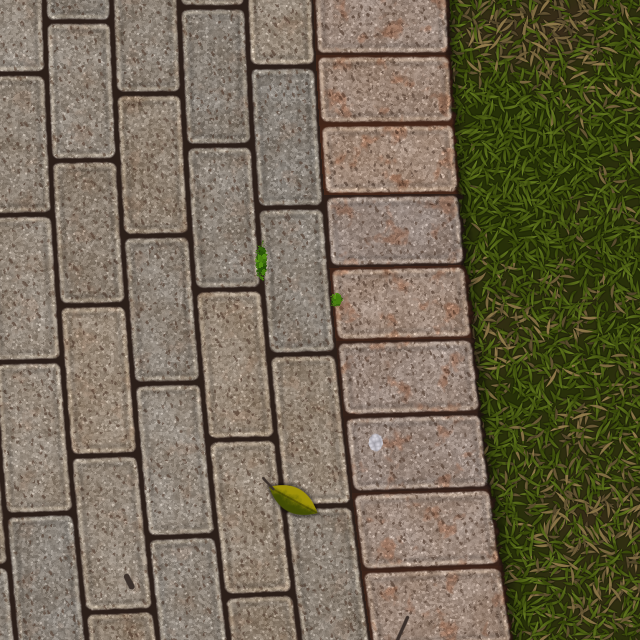
Reproduce this texture procedurally as a Shadertoy shader.

```glsl
// Concrete pavers in staggered columns, a course of sideways edging and a lawn.
// A curved grid plus rounded-box distances gives the pavers, cellular noise
// pits their surface, and layers of random strokes make the grass.
#define UNITS 768.0      // divisions of the canvas height
#define EDGE_U 376.0     // joint between columns and edging
#define LAWN_U 538.0     // border of the lawn
#define COLUMN 80.75     // column spacing
#define JOINT 2.3        // half width of a joint
#define GRAIN 0.15       // strength of the stone grain
#define BLADE_CELL 17.0  // spacing of grass strokes
#define BLADE_LAYERS 5

vec2 hash2(vec2 p) {
    p = vec2(dot(p, vec2(127.1, 311.7)), dot(p, vec2(269.5, 183.3)));
    return fract(sin(p) * 43758.55);
}

// x: distance to the nearest point, y: its random value
vec2 cellular(vec2 p) {
    vec2 best = vec2(9.0, 0.0);
    for (int n = 0; n < 9; n++) {
        vec2 id = floor(p) + vec2(n % 3 - 1, n / 3 - 1);
        float d = length(id + hash2(id) - p);
        if (d < best.x) best = vec2(d, hash2(id + 41.0).x);
    }
    return best;
}

float waves(vec2 p) {
    float sum = 0.0, amp = 0.5;
    for (int i = 0; i < 4; i++) {
        sum += amp * sin(p.x + 1.7 * sin(p.y)) * cos(p.y + 1.3 * sin(p.x));
        p = mat2(1.5, 1.1, -1.1, 1.5) * p + 2.3;
        amp *= 0.6;
    }
    return sum;
}

float bell(float x) { return exp(-x * x); }
float inside(float d, float soft) { return 1.0 - smoothstep(-soft, soft, d); }
float blob(vec2 p, vec2 c, vec2 r) { return length((p - c) / r); }

float roundBox(vec2 p, vec2 size, float r) {
    vec2 q = abs(p) - size + r;
    return length(max(q, 0.0)) + min(max(q.x, q.y), 0.0) - r;
}

float segment(vec2 p, vec2 a, vec2 b) {
    vec2 ab = b - a;
    return length(p - a - ab * clamp(dot(p - a, ab) / dot(ab, ab), 0.0, 1.0));
}

vec3 pavers(vec2 p, float u) {
    float stagger[6] = float[6](0.17, 1.30, 0.56, 1.51, 0.27, 0.95);
    bool edging = u > EDGE_U;
    float e = float(edging), c = clamp(floor((EDGE_U - u) / COLUMN), 0.0, 5.0);
    float width = edging ? LAWN_U - EDGE_U : COLUMN;
    float x = u - EDGE_U + (edging ? -0.5 * width : (c + 0.5) * COLUMN);
    // Rows grow slowly taller down the canvas
    float y = p.y + 0.045 * p.y / UNITS * (x + e * 0.5 * width);
    float row = (sqrt(6806.0 + 3.4 * (y - 66.0)) - 82.5) / 1.7;
    float height = (2.0 - e) * (82.5 + 1.7 * row);
    float k = edging ? row : (row - stagger[int(c)]) * 0.5;
    vec2 q = vec2(x, (fract(k) - 0.5) * height);
    float d = roundBox(q, 0.5 * vec2(width, height) - JOINT, 8.0) + 0.9 * waves(p * 0.11);
    vec2 tone = hash2(vec2(floor(k), c + 9.0 * e));

    // Stone: stains, grain, pits, pale chips and rust
    vec3 col = mix(vec3(0.56, 0.515, 0.465), vec3(0.61, 0.535, 0.485), e);
    col += (tone.x - 0.5) * 0.05 + (tone.y - 0.5) * vec3(0.03, 0.0, -0.03);
    col += waves(p * 0.035 + tone * 9.0) * vec3(0.05, 0.06, 0.07);
    col += (cellular(p * 0.33).y - 0.5) * GRAIN + waves(p * 0.3) * 0.07;
    vec2 pit = cellular(p * vec2(0.11, 0.085) + 0.3 * waves(p * 0.2));
    col = mix(col, vec3(0.33, 0.25, 0.20), 0.7 * inside(pit.x - 0.18, 0.1) * step(0.5, pit.y));
    vec2 chip = cellular(p * 0.13 + 37.0);
    col += 0.14 * inside(chip.x - 0.17, 0.08) * step(0.55, chip.y);
    float rust = smoothstep(0.15, 0.6, waves(p * 0.05 + 4.0)) * (0.2 + 0.5 * e);
    col *= mix(vec3(1.0), vec3(0.96, 0.78, 0.67), rust);

    // Worn pale rim, then the dark joint
    col += bell((d + 4.0) / 2.0) * (0.09 + 0.08 * waves(p * 0.08)) * vec3(1.0, 0.95, 0.8);
    col *= 1.0 - 0.13 * bell((d + 9.0) / 3.0);
    vec3 soil = mix(vec3(0.17, 0.12, 0.10), vec3(0.27, 0.15, 0.10), e * tone.y);
    return mix(col, soil, smoothstep(-2.2, 0.8, d));
}

vec3 lawn(vec2 p) {
    float dry = 0.2 + 0.35 * waves(p * 0.025 + 1.0);
    dry += 0.75 * bell(blob(p, vec2(640, 35), vec2(95, 50)));
    dry += 0.5 * bell(blob(p, vec2(600, 395), vec2(35, 45)));
    dry += 0.45 * bell(blob(p, vec2(730, 640), vec2(80, 120)));
    dry -= 0.4 * bell(blob(p, vec2(610, 200), vec2(80, 100)));
    vec3 col = mix(vec3(0.15, 0.19, 0.03), vec3(0.22, 0.17, 0.10), clamp(dry, 0.0, 1.0));
    for (int n = 0; n < BLADE_LAYERS * 9; n++) {
        float layer = float(n / 9);
        vec2 g = p / BLADE_CELL + layer * vec2(7.37, 3.61);
        vec2 id = floor(g) + vec2(n % 3 - 1, n / 3 % 3 - 1);
        vec2 r = hash2(id + layer * 19.0), s = hash2(id + 73.0), q = g - id - s;
        vec2 dir = vec2(cos(r.x * 6.28), sin(r.x * 6.28));
        float along = dot(q, dir) / (0.4 + 0.4 * r.y), taper = 1.0 - along * along;
        float d = abs(dot(q, vec2(-dir.y, dir.x)) - 0.1 * taper) - 0.1 * taper;
        float reach = inside(abs(along) - 0.95, 0.15);
        vec3 blade = mix(vec3(0.21, 0.27, 0.03), vec3(0.44, 0.53, 0.15), r.y * (0.6 + 0.4 * along));
        if (s.y < dry * 0.8) blade = vec3(0.52, 0.44, 0.27) * (0.6 + 0.5 * r.y);
        col *= 1.0 - 0.2 * reach * inside(d - 0.08, 0.08);
        col = mix(col, blade, reach * inside(d, 0.05));
    }
    return col;
}

void mainImage(out vec4 fragColor, in vec2 fragCoord) {
    vec2 p = fragCoord / iResolution.y * UNITS;
    p.y = UNITS - p.y;
    // Bend the columns to the right towards the bottom
    float t = p.y / UNITS, bend = t * (0.43 + 0.57 * t);
    float u = (p.x - 48.5 * bend) / (1.0 + 0.0545 * bend);
    vec3 col = pavers(p, u);

    // Lawn with a ragged, shaded border
    float border = u - LAWN_U + 4.0 * waves(p * 0.09) + 5.0 * (cellular(p * 0.12).x - 0.5);
    col *= 1.0 - 0.45 * smoothstep(-7.0, 0.0, border);
    if (border > -2.0) col = mix(lawn(p) * mix(0.65, 1.0, smoothstep(0.0, 14.0, border)), col, inside(border, 1.5));

    // Weeds in the joints
    float ragged = 0.45 * waves(p * 0.35);
    float weed = min(blob(p, vec2(314, 314), vec2(7, 21)), blob(p, vec2(404, 360), vec2(7, 8)));
    vec3 weedCol = mix(vec3(0.14, 0.30, 0.03), vec3(0.36, 0.60, 0.08), cellular(p * 0.2).y);
    col = mix(col, weedCol, inside(weed + ragged - 0.95, 0.15));

    // Fallen leaf with its shadow
    vec2 q = mat2(0.88, -0.475, 0.475, 0.88) * (p - vec2(352, 600));
    float leaf = abs(q.y) - 15.0 * (1.0 - q.x * q.x / 1089.0);
    col *= 1.0 - 0.4 * inside(leaf - 3.0, 3.0) * step(abs(q.x), 36.0);
    vec3 leafCol = mix(vec3(0.62, 0.57, 0.04), vec3(0.26, 0.30, 0.02), inside(5.0 * waves(q * 0.15) - q.y, 8.0));
    col = mix(col, leafCol * (0.75 + 0.25 * smoothstep(0.3, 1.8, abs(q.y))), inside(leaf, 1.0));

    // Pale pebble, twigs and a dark scrap
    float pebble = blob(p, vec2(451, 531), vec2(9, 11)) + 0.2 * ragged;
    col = mix(col, vec3(0.85, 0.84, 0.87) - 0.25 * cellular(p * 0.2).x, inside(pebble - 0.95, 0.1));
    float scrap = min(segment(p, vec2(489, 741), vec2(477, 768)) - 2.0, segment(p, vec2(152, 692), vec2(158, 704)) - 3.5);
    scrap = min(scrap, segment(p, vec2(316, 574), vec2(328, 587)) - 1.5);
    col = mix(col, vec3(0.23, 0.19, 0.17), inside(scrap, 1.0));
    fragColor = vec4(clamp(col, 0.0, 1.0), 1.0);
}
```
